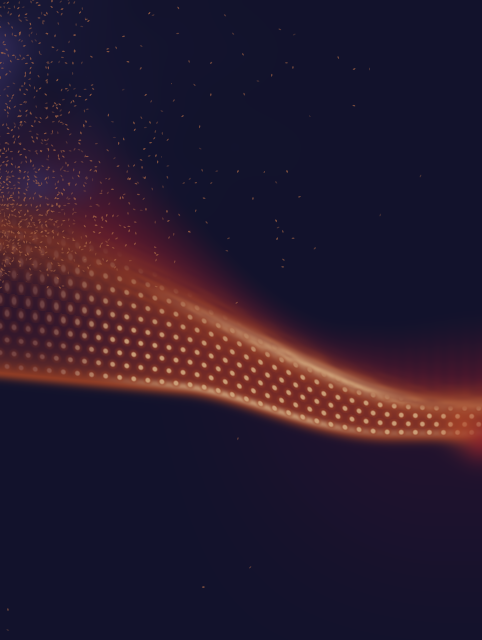
This background is drawn by a WebGL 1 fragment shader. Its source:

```glsl
precision highp float;
// A glowing dotted ribbon sweeping across a dark navy field, with red haze and drifting sparks.

uniform vec2 u_resolution;

#define NAVY vec3(0.070, 0.072, 0.172)
#define WINE vec3(0.400, 0.090, 0.175)
#define EMBER vec3(0.600, 0.250, 0.140)
#define PALE vec3(0.820, 0.660, 0.500)
#define VIOLET vec3(0.200, 0.170, 0.360)
#define DOT_PITCH 0.0220
#define DOT_RADIUS 0.0043
#define ROW_SCALE 0.0315
#define SPARK_LAYERS 4
#define SPARK_SIZE 0.0014

float hash(vec2 p) {
  vec3 a = fract(vec3(p.xyx) * 0.1031);
  a += dot(a, a.yzx + 33.33);
  return fract((a.x + a.y) * a.z);
}

float noise(vec2 p) {
  vec2 i = floor(p), f = fract(p);
  f = f * f * (3.0 - 2.0 * f);
  return mix(mix(hash(i), hash(i + vec2(1.0, 0.0)), f.x),
             mix(hash(i + vec2(0.0, 1.0)), hash(i + 1.0), f.x), f.y);
}

float bell(float d, float width) {
  return exp(-d * d / (width * width));
}

float glow(vec2 d, float radius) {
  return exp(-dot(d, d) / (radius * radius));
}

// Boundaries of the ribbon and its haze, as heights over x
float lowerEdge(float x) {
  return mix(0.418 - 0.07 * x, 0.318, smoothstep(0.38, 0.82, x));
}

float upperRidge(float x) {
  return 0.675 - 0.31 * smoothstep(-0.1, 0.95, x);
}

float hazeTop(float x) {
  return 0.895 - 0.42 * smoothstep(0.0, 0.72, x) + 0.02 * smoothstep(0.8, 1.0, x);
}

// Staggered dots whose rows follow the lower edge and tighten with the ribbon
float dotLattice(vec2 q, float rise, float gap, float radius, float stretch) {
  float rowHeight = ROW_SCALE * pow(gap, 0.3);
  float row = floor(rise / rowHeight);
  float column = q.x / DOT_PITCH + 0.5 * mod(row, 2.0);
  vec2 d = vec2(fract(column) - 0.5, fract(rise / rowHeight) - 0.5);
  d *= vec2(DOT_PITCH, rowHeight);
  d.y /= stretch;
  float soft = max(1.0 / u_resolution.y, radius * 0.45);
  return 1.0 - smoothstep(radius - soft, radius + soft, length(d));
}

// Tiny slanted flecks, thinning out to the right
float sparks(vec2 q, float density) {
  float sum = 0.0;
  for (int i = 0; i < SPARK_LAYERS; i++) {
    float layer = float(i);
    float scale = 48.0 + 23.0 * layer;
    vec2 g = q * scale + 7.3 * layer;
    vec2 id = floor(g) + 31.0 * layer;
    float pick = hash(id);
    vec2 centre = 0.25 + 0.5 * vec2(hash(id + 5.7), hash(id + 11.3));
    vec2 d = (fract(g) - centre) / scale;
    float slant = 6.2832 * hash(id + 19.1);
    vec2 axis = vec2(cos(slant), sin(slant));
    d = vec2(dot(d, axis) * 0.55, dot(d, vec2(-axis.y, axis.x)));
    float fleck = 1.0 - smoothstep(SPARK_SIZE * 0.3, SPARK_SIZE * 1.3, length(d));
    sum += fleck * step(pick, density) * (0.35 + 0.65 * hash(id + 2.9));
  }
  return min(sum, 1.0);
}

// Navy field, warm lower right, red haze and violet dust
vec3 backdrop(vec2 p, vec2 q, float ridge, float aboveLow) {
  float warmth = smoothstep(0.35, 0.95, p.x + 0.25 * p.y) * (1.0 - aboveLow);
  vec3 col = NAVY + vec3(0.065, -0.002, 0.006) * warmth * smoothstep(-0.1, 0.4, p.y);
  float haze = 1.0 - smoothstep(ridge - 0.02, hazeTop(p.x) + 0.03, p.y);
  haze *= mix(0.4, 1.0, smoothstep(0.0, 0.25, p.x)) * aboveLow;
  haze *= 0.96 + 0.04 * cos(q.x * 285.0) * smoothstep(0.7, 0.9, p.x);
  col = mix(col, WINE, haze * 0.92);
  float dust = exp(-p.x * 8.0) * smoothstep(0.62, 0.74, p.y) * noise(q * 13.0);
  dust += 0.55 * glow(q - vec2(0.06, 0.71), 0.035) + 0.3 * glow(q - vec2(0.12, 0.71), 0.03);
  return mix(col, VIOLET, min(dust, 0.8));
}

void main() {
  vec2 p = gl_FragCoord.xy / u_resolution;
  float aspect = u_resolution.x / u_resolution.y;
  vec2 q = vec2(p.x * aspect, p.y);
  float x = p.x, y = p.y, low = lowerEdge(x), ridge = upperRidge(x);
  float gap = ridge - low, rise = y - low, v = rise / gap;
  float aboveLow = smoothstep(-0.008, 0.008, rise);
  float toRight = smoothstep(0.1, 0.7, x), leftness = 1.0 - smoothstep(0.05, 0.28, x);
  vec3 col = backdrop(p, q, ridge, aboveLow);

  // Ribbon body, with an ember band and pale crest along the ridge
  vec3 body = mix(vec3(0.18, 0.085, 0.17), vec3(0.43, 0.15, 0.15), smoothstep(0.05, 0.5, x));
  col = mix(col, body, aboveLow * (1.0 - smoothstep(0.75, 1.15, v)) * 0.9);
  float offset = y - ridge + 0.03 * (1.0 - toRight);
  float grain = 0.8 + 0.4 * noise(vec2(q.x * 40.0, offset * 160.0));
  float band = bell(offset, mix(0.055, 0.026, toRight)) * mix(0.5, 0.85, toRight) * aboveLow;
  col = mix(col, EMBER, min(band * grain, 1.0));
  float crest = bell(offset, 0.012) * smoothstep(0.25, 0.6, x) * (1.0 - 0.6 * smoothstep(0.74, 0.9, x));
  col = mix(col, PALE, crest * grain * 0.75);

  // Glowing lower rim
  float rim = rise > 0.0 ? exp(-rise / 0.022) : bell(rise, 0.011);
  col = mix(col, EMBER, rim * mix(0.9, 0.7, toRight));
  float line = bell(rise - 0.005, 0.006) * smoothstep(0.15, 0.45, x) * (1.0 - 0.6 * smoothstep(0.6, 0.8, x));
  col = mix(col, PALE, line * 0.8);

  // Dots with a soft bloom, fading near the ridge
  float stretch = 1.0 + 0.7 * leftness * smoothstep(0.2, 0.5, v);
  float strength = mix(0.9, 0.4, leftness) * mix(1.0, 0.6, smoothstep(0.35, 0.8, v) * (1.0 - toRight));
  strength *= smoothstep(-0.003, 0.004, rise) * (1.0 - smoothstep(0.7, 1.1, v));
  col = mix(col, EMBER, dotLattice(q, rise, gap, DOT_RADIUS * 1.6, stretch) * strength * 0.5);
  vec3 dotColor = mix(PALE, vec3(0.65, 0.45, 0.42), leftness);
  col = mix(col, dotColor, dotLattice(q, rise, gap, DOT_RADIUS * 0.85, stretch) * strength);

  // Hot end at the right border, and sparks at the upper left
  col = mix(col, vec3(0.55, 0.13, 0.17), 0.8 * glow(q - vec2(aspect, 0.312), 0.032));
  col = mix(col, EMBER * 1.15, 0.6 * glow(q - vec2(aspect - 0.03, 0.335), 0.03));
  float density = exp(-x * 7.5) * smoothstep(0.53, 0.62, y) * (0.4 + 0.6 * bell(y - 0.66, 0.13));
  col = mix(col, vec3(0.66, 0.40, 0.27), 0.75 * sparks(q, density));
  gl_FragColor = vec4(col, 1.0);
}
```
